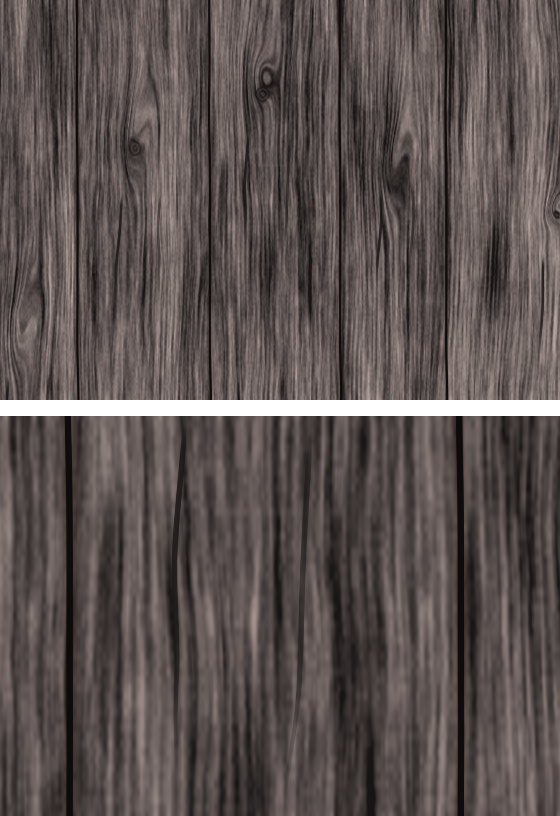
Top: the whole. Bottom: its middle third, enlarged.
A WebGL 1 fragment shader for this texture:

```glsl
precision highp float;
// Five weathered grey-brown vertical planks with knots, swirling grain, cracks and dark seams.
uniform vec2 u_resolution;

#define SEAMS vec4(0.193, 0.524, 0.850, 1.115)
#define SEAM_HALF_WIDTH 0.0027
#define DARK vec3(0.095, 0.080, 0.080)
#define LIGHT vec3(0.620, 0.560, 0.545)
#define SEAM_BROWN vec3(0.27, 0.19, 0.165)
#define BASE_TONE 0.65
#define CONTRAST 1.25
#define RING_FREQUENCY 520.0
#define SWIRL_DEPTH 0.032
#define CRACK_HALF_WIDTH 0.0012

float hash(vec2 p) {
  p = fract(p * vec2(0.1031, 0.1137));
  p += dot(p, p.yx + 33.33);
  return fract((p.x + p.y) * p.x * 17.17 + p.y * 91.7);
}

float noise(vec2 p) {
  vec2 cell = floor(p), f = fract(p);
  f = f * f * (3.0 - 2.0 * f);
  return mix(mix(hash(cell), hash(cell + vec2(1.0, 0.0)), f.x),
             mix(hash(cell + vec2(0.0, 1.0)), hash(cell + 1.0), f.x), f.y);
}

// Noise centred on zero
float vary(vec2 p) { return noise(p + 50.0) - 0.5; }

// Knot of a plank: centre, core radius, swirl height
vec4 knotOf(float plank) {
  if (plank < 0.5) return vec4(0.055, 0.190, 0.000, 0.120);
  if (plank < 1.5) return vec4(0.338, 0.630, 0.025, 0.130);
  if (plank < 2.5) return vec4(0.657, 0.766, 0.021, 0.050);
  if (plank < 3.5) return vec4(0.985, 0.600, 0.000, 0.120);
  return vec4(1.392, 0.460, 0.010, 0.035);
}

// Fibre coordinate: parts around the knot and folds into long loops
float fibre(vec2 p, vec2 d, vec4 knot, float seed) {
  d.y -= knot.z * 2.0;
  d.x -= 0.12 * d.y + 0.012 * vary(vec2(seed, p.y * 14.0));
  float spread = exp(-dot(d, d * vec2(320.0, 50.0)));
  vec2 e = d / vec2(0.024, knot.w);
  float x = p.x - 0.45 * d.x * spread + SWIRL_DEPTH * exp(-dot(e, e));
  return x + 0.030 * vary(vec2(p.x * 8.0 + seed, p.y * 2.6))
           + 0.006 * vary(vec2(p.x * 25.0 + seed, p.y * 9.0));
}

// Two tapering splits running down from either side of the knot
float cracks(vec2 p, vec2 d, float seed, float px) {
  float mask = 0.0;
  for (int i = 0; i < 2; i++) {
    float side = float(i);
    float r = hash(vec2(seed + 3.0, side * 7.0 + 5.0));
    float offset = mix(-0.033, 0.045 + 0.035 * r, side);
    float start = -0.04 - 0.10 * r;
    float along = (start - d.y) / (0.27 + 0.15 * r);
    float taper = smoothstep(0.0, 0.12, along) * (1.0 - smoothstep(0.45, 1.0, along));
    float bend = 0.05 * (d.y - start) + 0.012 * vary(vec2(seed + side * 9.0, p.y * 9.0));
    float w = CRACK_HALF_WIDTH * (0.5 + taper);
    float edge = abs(d.x - offset - bend);
    mask = max(mask, taper * (1.0 - smoothstep(w, w + 1.2 * px, edge)) * (1.0 - 0.3 * side));
  }
  return mask;
}

void main() {
  float px = 1.0 / u_resolution.y;
  vec2 p = gl_FragCoord.xy * px;

  // Planks and their slightly bent seams
  float bend = 0.004 * (0.5 - p.y) + 0.0025 * vary(vec2(3.0, p.y * 7.0));
  vec4 fromSeam = p.x - SEAMS - bend;
  float plank = dot(step(0.0, fromSeam), vec4(1.0));
  vec4 gaps = abs(fromSeam);
  float gap = min(min(gaps.x, gaps.y), min(gaps.z, gaps.w));
  float seed = plank * 17.0 + 4.0;

  vec4 knot = knotOf(plank);
  vec2 d = p - knot.xy;
  float u = fibre(p, d, knot, seed);

  // Grain from broad streaks down to fine fibres
  float grain = 0.26 * vary(vec2(u * 13.0 + seed, p.y * 2.2))
              + 0.28 * vary(vec2(u * 55.0 + seed, p.y * 3.0))
              + 0.30 * vary(vec2(u * 165.0 + seed, p.y * 6.0))
              + 0.24 * vary(vec2(u * 300.0 + seed, p.y * 28.0))
              + 0.12 * vary(p * vec2(280.0, 150.0));
  float rings = sin(u * RING_FREQUENCY + 5.0 * noise(vec2(u * 40.0, p.y * 3.0 + seed)));
  grain += 0.075 * rings * (0.4 + noise(vec2(u * 18.0 + seed, p.y * 3.0)));

  // Weathering: dark pores, stains and pale worn flecks
  float pores = smoothstep(0.66, 0.95, noise(vec2(u * 115.0 + seed, p.y * 4.0)));
  float stain = smoothstep(0.55, 0.95, noise(vec2(u * 22.0 + seed, p.y * 3.2 + 8.0)));
  float worn = smoothstep(0.68, 0.95, noise(vec2(u * 130.0 + seed, p.y * 16.0)));
  float tone = BASE_TONE + CONTRAST * grain - 0.26 * pores - 0.22 * stain + 0.15 * worn;
  tone += 0.07 * (hash(vec2(seed, 8.0)) - 0.5) + 0.04 * step(3.5, plank);

  // Knots: shaded surround and dark ringed core
  float r = length(d * vec2(1.15, 0.9)) + 0.010 * vary(p * 55.0);
  float hasCore = step(0.001, knot.z);
  float core = hasCore * (1.0 - smoothstep(knot.z * 0.65, knot.z * 1.1 + px, r));
  tone -= 0.20 * hasCore * exp(-r * r / (knot.z * knot.z * 5.0 + 0.0001));
  tone = mix(tone, 0.13 + 0.10 * sin(r * 650.0) + 0.3 * grain, 0.88 * core);

  // Cracks, seam shading and open seams
  tone = mix(tone, 0.02, 0.85 * cracks(p, d, seed, px));
  tone -= 0.28 * exp(-gap / 0.007);
  vec3 color = mix(DARK, LIGHT, clamp(tone, 0.0, 1.15));
  color = mix(color, SEAM_BROWN, 0.45 * exp(-pow(gap / 0.0055, 2.0)));
  float seam = 1.0 - smoothstep(SEAM_HALF_WIDTH - 0.6 * px, SEAM_HALF_WIDTH + 0.6 * px, gap);
  gl_FragColor = vec4(mix(color, DARK * 0.45, seam * 0.95), 1.0);
}
```
